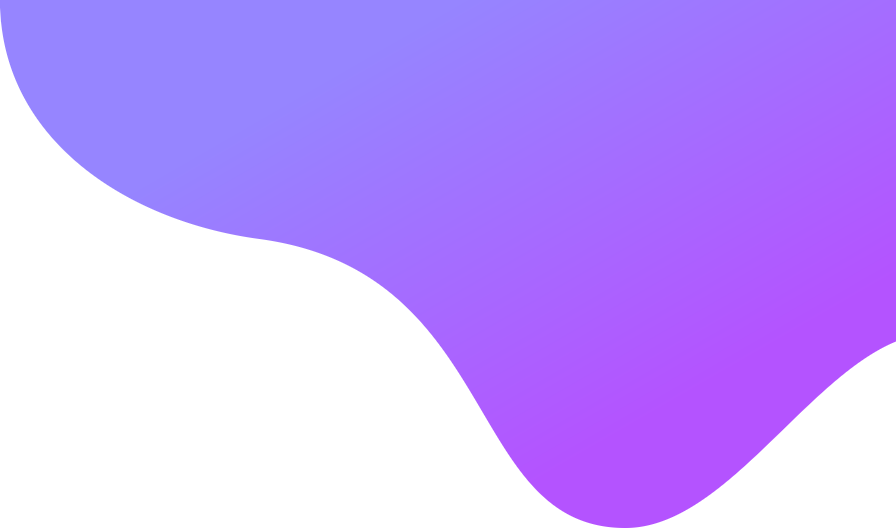
Reproduce this background procedurally as a WebGL 1 fragment shader.

```glsl
precision highp float;
// Draws a violet gradient shape with a flowing wavy lower edge on white.

uniform vec2 u_resolution;

// Layout space: origin at the top left, y pointing down.
const vec2 LAYOUT = vec2(768.0, 453.0);

vec2 bezier(vec2 a, vec2 b, vec2 c, vec2 d, float t) {
    float s = 1.0 - t;
    return s * s * s * a + 3.0 * s * s * t * b + 3.0 * s * t * t * c + t * t * t * d;
}

vec2 bezierTangent(vec2 a, vec2 b, vec2 c, vec2 d, float t) {
    float s = 1.0 - t;
    return s * s * (b - a) + 2.0 * s * t * (c - b) + t * t * (d - c);
}

// Approximate signed distance to a curve whose x grows steadily; positive below it.
float distanceBelow(vec2 p, vec2 a, vec2 b, vec2 c, vec2 d) {
    float low = 0.0;
    float high = 1.0;
    for (int i = 0; i < 18; i++) {
        float mid = 0.5 * (low + high);
        if (bezier(a, b, c, d, mid).x < p.x) low = mid;
        else high = mid;
    }
    float t = 0.5 * (low + high);
    vec2 tangent = normalize(bezierTangent(a, b, c, d, t));
    return (p.y - bezier(a, b, c, d, t).y) * tangent.x;
}

// Lower edge: left bowl, central descent, right rise.
float waveDistance(vec2 p) {
    vec2 shoulder = vec2(222.0, 205.0);
    vec2 trough = vec2(536.0, 453.0);
    if (p.x < shoulder.x)
        return distanceBelow(p, vec2(0.0), vec2(0.0, 120.0), vec2(110.0, 190.0), shoulder);
    if (p.x < trough.x)
        return distanceBelow(p, shoulder, vec2(431.0, 233.0), vec2(397.0, 453.0), trough);
    return distanceBelow(p, trough, vec2(620.0, 453.0), vec2(690.0, 325.0), vec2(768.0, 293.0));
}

void main() {
    vec2 uv = gl_FragCoord.xy / u_resolution;
    vec2 p = vec2(uv.x, 1.0 - uv.y) * LAYOUT;

    // Diagonal gradient, flat beyond both ends
    float blend = clamp((dot(p, vec2(0.5, 0.866)) - 200.0) / 390.0, 0.0, 1.0);
    vec3 violet = mix(vec3(0.588, 0.52, 1.0), vec3(0.706, 0.325, 1.0), blend);

    // White area below the edge, softened over one pixel
    float pixel = LAYOUT.x / u_resolution.x;
    float outside = clamp(waveDistance(p) / pixel + 0.5, 0.0, 1.0);
    gl_FragColor = vec4(mix(violet, vec3(1.0), outside), 1.0);
}
```
